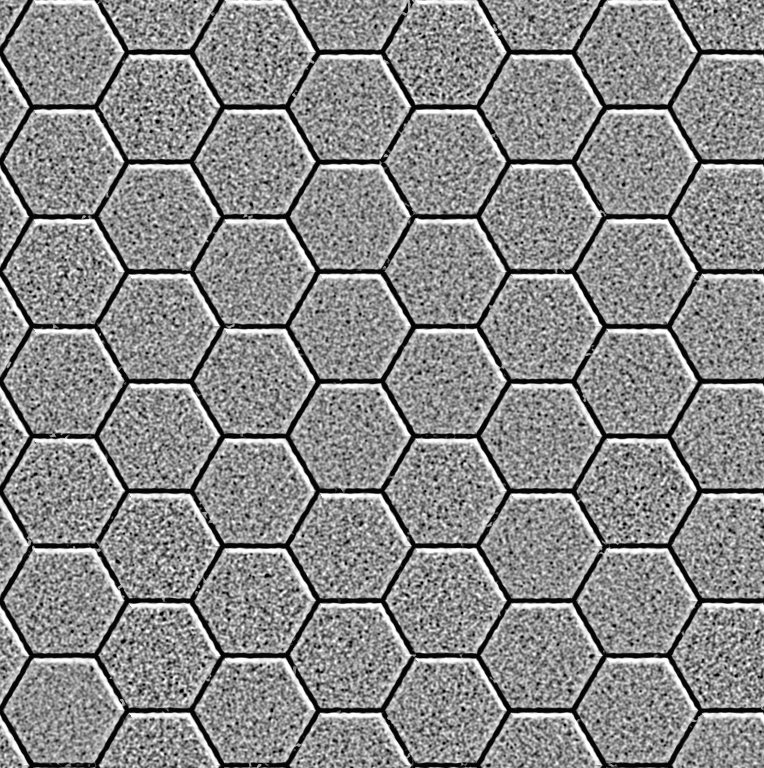
This pattern is drawn by a Shadertoy shader. Its source:

```glsl
// Honeycomb of flat-topped stone pavers, eight columns by seven rows, in grey.
// Each tile is found on two interleaved lattices; its edge distance gives the
// dark joint and a bevel lit from the upper right; noise and pits make the stone.

const vec2 LATTICE = vec2(1.7320508, 1.0);   // spacing of one sub-lattice
const vec2 GRID = vec2(8.0, 7.0);            // columns and rows on the canvas
const vec2 FIRST_TILE = vec2(0.58, 0.525);   // centre of the lower left tile
const vec2 LIGHT_DIR = vec2(0.56, 0.83);
const mat2 TURN = mat2(0.8, 0.6, -0.6, 0.8);
const float JOINT_HALF = 0.023;
const float BEVEL_END = 0.088;

float hash(vec2 cell) {
    uvec2 k = uvec2(ivec2(cell));
    uint h = k.x * 1597334677u ^ k.y * 3812015801u;
    h = (h ^ (h >> 15)) * 2246822519u;
    h = (h ^ (h >> 13)) * 3266489917u;
    return float((h ^ (h >> 16)) >> 8) / 16777216.0;
}

// Slope of a random direction through a lattice corner
float slope(vec2 cell, vec2 offset) {
    float angle = 6.2831853 * hash(cell);
    return dot(vec2(cos(angle), sin(angle)), offset);
}

// Gradient noise around zero, so it adds grain without broad blotches
float noise(vec2 p) {
    vec2 i = floor(p), f = fract(p), e = vec2(1, 0);
    vec2 w = f * f * (3.0 - 2.0 * f);
    float low = mix(slope(i, f), slope(i + e, f - e), w.x);
    float high = mix(slope(i + e.yx, f - e.yx), slope(i + 1.0, f - 1.0), w.x);
    return mix(low, high, w.y);
}

// Scattered round pits, each dark with a faint pale lip
float pits(vec2 p, float density) {
    vec2 cell = floor(p);
    float sum = 0.0;
    for (int y = -1; y <= 1; y++)
    for (int x = -1; x <= 1; x++) {
        vec2 id = cell + vec2(x, y);
        vec2 centre = id + vec2(hash(id + 311.0), hash(id + 733.0));
        float size = mix(0.15, 0.27, hash(id + 509.0));
        float r = length(p - centre) / size;
        float shape = exp(-r * r) - 0.22 * exp(-0.4 * r * r);
        sum += step(hash(id), density) * shape;
    }
    return sum;
}

// Offset from the centre of the nearest tile
vec2 tileOffset(vec2 p) {
    vec2 a = p - LATTICE * round(p / LATTICE);
    vec2 s = p - 0.5 * LATTICE;
    vec2 b = s - LATTICE * round(s / LATTICE);
    return dot(a, a) < dot(b, b) ? a : b;
}

// Outward normal of the nearest side in xy, distance to that side in z
vec3 nearestSide(vec2 q) {
    vec2 slant = vec2(0.8660254, 0.5);
    vec2 side = sign(q + 1e-6);
    vec2 n = dot(abs(q), slant) > abs(q.y) ? slant * side : vec2(0.0, side.y);
    return vec3(n, 0.5 - dot(q, n));
}

// Grainy stone; roughness scales grain and pits together
float stone(vec2 p, float roughness) {
    float grain = noise(TURN * p * 25.0) + noise(p * TURN * 37.0 + 71.0);
    float dark = pits(p * 13.0, 0.6);
    return 0.575 + roughness * (0.46 * grain - 0.55 * dark);
}

void mainImage(out vec4 fragColor, in vec2 fragCoord) {
    vec2 uv = fragCoord / iResolution.xy;
    vec2 p = uv * GRID * vec2(0.8660254, 1.0) - FIRST_TILE;
    float px = GRID.y / iResolution.y;

    vec2 q = tileOffset(p);
    vec2 tileId = round((p - q) / (0.5 * LATTICE));
    vec3 side = nearestSide(q);

    // Slightly ragged tile edges
    float d = side.z + 0.010 * noise(TURN * p * 19.0 + 53.0);

    // Tile face, with roughness varying from tile to tile
    float roughness = mix(0.82, 1.15, hash(tileId));
    float shade = stone(p, roughness);

    // Worn bevel, strong on sides facing the light and faint on the rest
    float lit = mix(0.22, 1.0, smoothstep(-0.4, 0.75, dot(side.xy, LIGHT_DIR)));
    float wear = 1.0 + 0.5 * noise(p * 14.0 + 211.0);
    float bevel = 1.0 - smoothstep(0.045, BEVEL_END, d);
    shade = mix(shade, 1.0, clamp(bevel * lit * wear, 0.0, 1.0));

    // Dark joint with a few pale crumbs
    float crumbs = smoothstep(0.18, 0.40, noise(p * 5.0 + 91.0))
                 * smoothstep(0.05, 0.35, noise(p * 27.0 + 17.0));
    float soft = 0.005 + 0.5 * px;
    float joint = 1.0 - smoothstep(JOINT_HALF - soft, JOINT_HALF + soft, d);
    shade = mix(shade, 0.02 + 0.6 * crumbs, joint);

    fragColor = vec4(vec3(clamp(shade, 0.0, 1.0)), 1.0);
}
```
